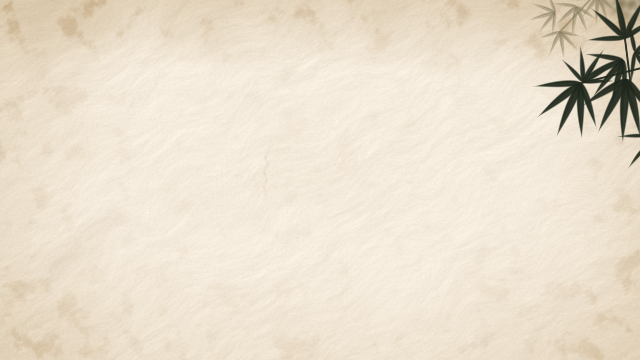
Give the GLSL for this background, as a WebGL 1 fragment shader.

```glsl
precision highp float;
// Aged cream paper with faint wrinkles and dark bamboo leaves in the upper right corner.

uniform vec2 u_resolution;

vec2 gradient(vec2 cell) {
  float h = fract(sin(dot(cell, vec2(127.1, 311.7))) * 43758.5);
  return vec2(cos(6.2832 * h), sin(6.2832 * h));
}

float noise(vec2 p) {
  vec2 i = floor(p), f = fract(p);
  vec2 s = f * f * f * (f * (f * 6.0 - 15.0) + 10.0);
  vec2 e = vec2(1.0, 0.0);
  float low = mix(dot(gradient(i), f), dot(gradient(i + e), f - e), s.x);
  float high = mix(dot(gradient(i + e.yx), f - e.yx), dot(gradient(i + 1.0), f - 1.0), s.x);
  return mix(low, high, s.y);
}

float fbm(vec2 p) {
  float sum = 0.0, amp = 0.6;
  for (int i = 0; i < 5; i++) {
    sum += amp * noise(p);
    p = mat2(1.6, 1.2, -1.2, 1.6) * p + 7.3;
    amp *= 0.55;
  }
  return sum;
}

// Wrinkled surface, stretched along a rising diagonal
float paperHeight(vec2 p) {
  vec2 q = mat2(0.85, -0.5, 0.5, 0.85) * p * vec2(1.0, 1.15);
  q += 0.06 * vec2(noise(p * 5.0), noise(p * 5.0 + 19.0));
  return fbm(q * vec2(9.0, 17.0));
}

float segment(vec2 p, vec2 a, vec2 b) {
  vec2 d = b - a;
  return length(p - a - d * clamp(dot(p - a, d) / dot(d, d), 0.0, 1.0));
}

void stem(inout vec3 color, vec2 p, vec2 a, vec2 b, float blur, vec4 tint) {
  float cover = 1.0 - smoothstep(0.001, 0.0015 + blur, segment(p, a, b));
  color = mix(color, tint.rgb, cover * tint.a);
}

// Lance-shaped blade with a pale midrib and one lighter half
void leaf(inout vec3 color, vec2 p, vec2 base, float angle, float size, float blur, vec4 tint) {
  vec2 d = vec2(cos(angle), sin(angle));
  vec2 q = p - base;
  float u = dot(q, d) / size;
  float v = d.x * q.y - d.y * q.x + 0.05 * size * u * u * sign(d.x);
  float halfWidth = 0.18 * size * sqrt(clamp(u, 0.0, 1.0)) * (1.0 - u);
  float cover = smoothstep(-blur, blur, halfWidth - abs(v)) * step(0.0, u);
  float light = 0.8 + 0.45 * smoothstep(-0.002, 0.002, v) + 0.5 * exp(-abs(v) * 1200.0);
  light *= 0.8 + 0.4 * u;
  color = mix(color, tint.rgb * mix(light, 1.0, smoothstep(0.001, 0.004, blur)), cover * tint.a);
}

// Five blades spread from one node, angles in degrees
void fan(inout vec3 color, vec2 p, vec2 node, float from, float to, float size, float blur, vec4 tint) {
  for (int i = 0; i < 5; i++) {
    float t = float(i) / 4.0;
    float angle = radians(mix(from, to, pow(t, 0.85)));
    leaf(color, p, node, angle, size * (0.8 + 0.2 * sin(3.14 * t)), blur, tint);
  }
}

void main() {
  vec2 p = gl_FragCoord.xy / u_resolution.y;
  vec2 uv = gl_FragCoord.xy / u_resolution;
  vec2 corner = p - vec2(u_resolution.x / u_resolution.y, 1.0);
  float pixel = 1.0 / u_resolution.y;

  // Paper tone, darkest along the top and in the corners
  vec2 side = abs(uv - vec2(0.5, 0.45)) * 2.0;
  float cloud = fbm(p * 3.0 + 4.0);
  float edge = 0.65 * smoothstep(0.76, 1.05, uv.y + 0.12 * cloud) + 0.38 * pow(side.x, 4.0)
    + 0.22 * smoothstep(0.35, 0.0, uv.y) + 0.25 * smoothstep(0.7, 1.4, length(side));
  vec3 color = mix(vec3(0.965, 0.928, 0.872), vec3(0.86, 0.79, 0.68), clamp(edge + 0.22 * cloud, 0.0, 1.0));

  // Blotchy stains, stronger near the edges
  float stain = smoothstep(0.08, 0.4, fbm(p * 13.0) + 0.35 * cloud);
  color -= stain * (0.2 + edge) * vec3(0.055, 0.075, 0.10);

  // Raking light over wrinkles and fine grain
  float relief = paperHeight(p + vec2(-0.003, 0.004)) - paperHeight(p);
  color += 0.10 * clamp(relief, -0.3, 0.3) * vec3(0.9, 1.0, 1.1);
  color += 0.018 * noise(p * vec2(150.0, 190.0)) + 0.012 * noise(p * 320.0);

  // Broken crease near the centre and a soft fold at lower left
  float bend = p.x - 0.738 - 0.035 * noise(vec2(p.y * 13.0, 2.5)) - 0.012 * noise(vec2(p.y * 45.0, 8.0));
  float span = smoothstep(0.43, 0.48, p.y) * smoothstep(0.62, 0.57, p.y);
  color -= 0.065 * span * exp(-abs(bend) * 400.0) * vec3(0.8, 1.0, 1.2);
  float fold = segment(p + 0.03 * cloud, vec2(0.16, 0.27), vec2(0.32, 0.39));
  color -= 0.035 * exp(-fold * fold * 700.0) * vec3(0.8, 1.0, 1.2);

  // Distant foliage, faded and out of focus
  vec4 haze = vec4(0.52, 0.48, 0.37, 0.6);
  float blot = length((corner - vec2(-0.025, -0.005)) * vec2(1.0, 1.5));
  float dapple = 0.7 + 0.8 * noise(corner * 45.0);
  color = mix(color, vec3(0.48, 0.43, 0.31), 0.75 * smoothstep(0.11, 0.02, blot) * dapple);
  stem(color, corner, vec2(-0.13, 0.01), vec2(-0.222, -0.088), 0.003, haze);
  fan(color, corner, vec2(-0.222, -0.088), 195.0, 350.0, 0.072, 0.0025, haze);
  fan(color, corner, vec2(-0.235, -0.035), 110.0, 260.0, 0.072, 0.0025, haze);
  fan(color, corner, vec2(-0.176, -0.018), 170.0, 330.0, 0.078, 0.0025, haze);
  fan(color, corner, vec2(-0.115, 0.012), 190.0, 320.0, 0.075, 0.003, haze);

  // Near foliage, sharp and dark
  vec4 ink = vec4(0.135, 0.165, 0.12, 0.96);
  stem(color, corner, vec2(-0.164, -0.231), vec2(0.0, -0.19), pixel, ink);
  stem(color, corner, vec2(-0.042, -0.106), vec2(-0.025, -0.24), pixel, ink);
  fan(color, corner, vec2(-0.014, -0.144), 100.0, -100.0, 0.10, pixel, ink);
  fan(color, corner, vec2(-0.046, -0.167), 168.0, 275.0, 0.125, pixel, ink);
  fan(color, corner, vec2(-0.042, -0.106), 180.0, 35.0, 0.125, pixel, ink);
  fan(color, corner, vec2(-0.037, -0.220), 208.0, 308.0, 0.17, pixel, ink);
  fan(color, corner, vec2(-0.158, -0.228), 130.0, 5.0, 0.10, pixel, ink);
  fan(color, corner, vec2(-0.164, -0.231), 181.0, 292.0, 0.155, pixel, ink);
  leaf(color, corner, vec2(0.016, -0.377), 3.12, 0.07, pixel, ink);
  leaf(color, corner, vec2(0.016, -0.407), 3.98, 0.07, pixel, ink);

  gl_FragColor = vec4(color, 1.0);
}
```
